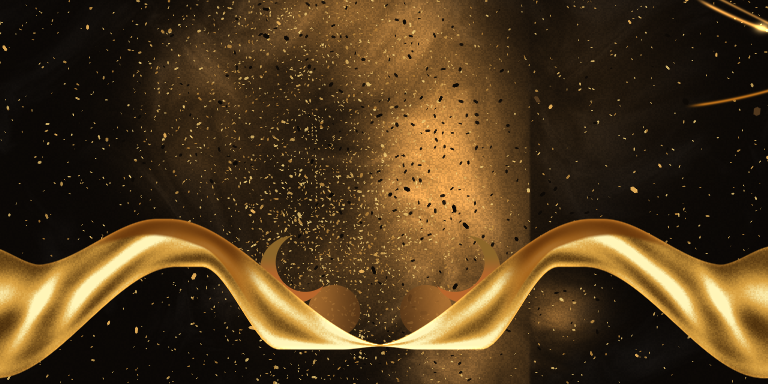
Give the GLSL for this background, as a Shadertoy shader.

```glsl
// Gold dust cloud on black, with a mirrored satin ribbon sweeping along the bottom.
// Layered sines make the cloud, jittered cells the flakes, and two smoothstep
// profiles bound the ribbon, whose folds follow its height coordinate.

vec3 hash(vec2 cell) {
    vec3 h = fract(cell.xyx * vec3(.1031, .103, .0973));
    h += dot(h, h.yxz + 33.33);
    return fract((h.xxy + h.yzz) * h.zyx);
}

float bell(float x, float width) {
    x /= width;
    return exp(-x * x);
}

float blob(vec2 p, vec2 center, vec2 radii) {
    vec2 d = (p - center) / radii;
    return exp(-dot(d, d));
}

float cloud(vec2 p) {
    float sum = 0., weight = .5;
    for (int i = 0; i < 6; i++) {
        p = mat2(1.28, 1.05, -1.05, 1.28) * p + .7 * sin(p.yx * 1.4) + 2.3;
        sum += weight * sin(p.x) * cos(p.y * .8);
        weight *= .74;
    }
    return sum;
}

// One angular flake per cell; share is the fraction of filled cells
float flakes(vec2 p, float scale, float size, float share) {
    vec2 g = p * scale, cell = floor(g);
    vec3 h = hash(cell + scale), k = hash(cell + scale * 3. + 17.);
    vec2 d = fract(g) - .3 - .4 * h.xy;
    float a = h.z * 6.28;
    d = abs(mat2(cos(a), sin(a), -sin(a), cos(a)) * d);
    float shape = max(d.x * .75 + d.y * .6, d.y * (1.1 + k.y));
    float fill = (size * (.35 + .65 * k.z) - shape) * iResolution.y / scale + .5;
    return clamp(fill, 0., 1.) * step(k.x, share);
}

float disc(vec2 p, vec2 center, float radius) {
    return clamp((radius - length(p - center)) * iResolution.y + .5, 0., 1.);
}

vec3 dustyBackground(vec2 p) {
    float seam = smoothstep(1.375, 1.385, p.x);
    float n = cloud(p * 5.5 + 1.7);
    vec2 w = p + .035 * vec2(n, cloud(p.yx * 6. + 5.));
    float glow = .68 * blob(w, vec2(1.13, .66), vec2(.2, .25))
        + .5 * blob(w, vec2(1.22, .4), vec2(.2, .24))
        + .5 * blob(w, vec2(.88, 1.), vec2(.2, .2))
        + .25 * blob(w, vec2(1.12, .95), vec2(.2, .2))
        + .3 * blob(w, vec2(.57, .72), vec2(.2, .24))
        + .38 * blob(w, vec2(1.24, .05), vec2(.17, .2))
        + .3 * blob(w, vec2(.88, .32), vec2(.2, .2));
    glow *= mix(1., .25, seam);
    glow += seam * (.55 * blob(w, vec2(1.44, .17), vec2(.1, .08))
        + .12 * blob(w, vec2(1.52, .8), vec2(.25, .3)));
    glow *= clamp(1. + .42 * n, .5, 1.4);
    vec3 col = vec3(.042, .03, .02) + .035 * max(n, 0.) + vec3(.8, .55, .25) * glow;
    col *= .9 + .2 * hash(floor(p * 256.)).x;

    // Fine sparkle, chips and dark flakes
    float spray = blob(p, vec2(.88, .36), vec2(.26, .27)) + .45 * blob(p, vec2(.75, .8), vec2(.35, .3));
    for (int i = 0; i < 4; i++) {
        float scale = 110. - 20. * float(i);
        float m = flakes(p + float(i) * .37, scale, .27, .02 + .24 * spray);
        col = mix(col, mix(vec3(.72, .5, .2), vec3(1., .87, .52), hash(floor(p * 60.)).y), .8 * m);
    }
    col = mix(col, vec3(.05, .035, .02), .9 * flakes(p, 48., .27, .3 * glow));
    col = mix(col, vec3(.05, .035, .02), flakes(p + .2, 25., .22, .16 * glow));
    col = mix(col, vec3(.95, .72, .36), .9 * flakes(p + .6, 14., .13, .05));
    return mix(col, vec3(.42, .29, .15), .7 * seam * flakes(p * vec2(.6, 1.), 9., .14, .12));
}

// Shaded satin for q (distance from the mirror axis) and v (0 bottom, 1 top)
vec3 satin(float q, float v, vec2 p) {
    float inner = 1. - smoothstep(.3, .43, q);
    float outerLight = .36 + .42 * bell(v - .56 - .07 * sin(q * 15.), .16)
        + .14 * sin(v * 13. + q * 19. + sin(q * 11.)) + .25 * bell(v - .06, .06);
    // Steep bright pleats on the falling end, and the lit crest
    float pleat = q - .905 + .57 * (p.y - .18);
    outerLight += bell(p.y - .19, .1) * (.6 * bell(pleat, .02) - .25 * bell(pleat + .05, .025)
        + .4 * bell(pleat + .1, .022) - .2 * bell(pleat - .06, .03));
    outerLight += .3 * bell(q - .6, .13) * bell(v - .5, .2);
    float innerLight = .42 + .35 * bell(v - .72, .18) + .5 * bell(v - .08, .12)
        + .14 * sin(v * 12. - q * 24.) + .4 * bell(q - .09, .09);
    float light = mix(outerLight, innerLight, inner);
    light += .07 * (hash(floor(p * 256.)).x - .5);
    vec3 gold = mix(vec3(.27, .16, .035), vec3(.86, .64, .26), smoothstep(.02, .72, light));
    gold = mix(gold, vec3(1., .96, .72), smoothstep(.62, 1., light));
    // Shadowed underside folding over the crest
    float foldLine = .35 + 1.65 * (q - .38);
    float fold = smoothstep(foldLine - .04, foldLine + .04, v) * smoothstep(.3, .39, q);
    vec3 bronze = mix(vec3(.64, .38, .1), vec3(.42, .22, .045), bell(v - .85, .2));
    return mix(gold, bronze, .9 * fold * (1. - smoothstep(.68, .8, q)));
}

void mainImage(out vec4 fragColor, in vec2 fragCoord) {
    vec2 p = fragCoord / iResolution.y;
    vec3 col = dustyBackground(p);

    // Curved light trails in the upper right corner
    float x = p.x - 1.78;
    float trail = bell(p.y - .722 - .1 * x - .4 * x * x, .004) * smoothstep(0., .06, x);
    col = mix(col, vec3(.72, .43, .1), trail);
    x = p.x - 1.82;
    trail = bell(p.y - 1. + .55 * x - .6 * x * x, .005) + .6 * bell(p.y - 1.03 + .5 * x, .004);
    col += vec3(.95, .65, .28) * trail * smoothstep(-.02, .04, x);
    col += vec3(1., .8, .45) * blob(p, vec2(1.985, .928), vec2(.018, .012));

    // Bronze curls and petals behind the ribbon
    float q = abs(p.x - .99);
    vec2 m = vec2(q, p.y);
    float petal = disc(m, vec2(.12, .19), .068);
    col = mix(col, mix(vec3(.36, .22, .09), vec3(.7, .45, .19), smoothstep(.04, .18, q)), .85 * petal);
    float curl = disc(m, vec2(.225, .298), .088) * (1. - disc(m, vec2(.195, .317), .077));
    col = mix(col, mix(vec3(.72, .4, .17), vec3(.55, .4, .16), smoothstep(.27, .34, p.y)), curl);

    // Ribbon outline and its lit rims
    float top = .1 + .33 * smoothstep(-.03, .55, q) - .12 * smoothstep(.58, .9, q)
        + .05 * smoothstep(.88, 1.03, q);
    float bottom = .098 - .008 * smoothstep(0., .1, q) + .215 * smoothstep(.262, .465, q)
        - .29 * smoothstep(.53, 1., q);
    vec2 inside = clamp(vec2(top - p.y, p.y - bottom) * iResolution.y * .7 + .5, 0., 1.);
    float mask = inside.x * inside.y;
    vec3 ribbon = satin(q, (p.y - bottom) / max(top - bottom, .004), p);
    ribbon += vec3(.22, .15, .06) * (bell(top - p.y, .006) + bell(p.y - bottom, .006));
    col = mix(col, ribbon, mask);

    fragColor = vec4(clamp(col, 0., 1.), 1.);
}
```
